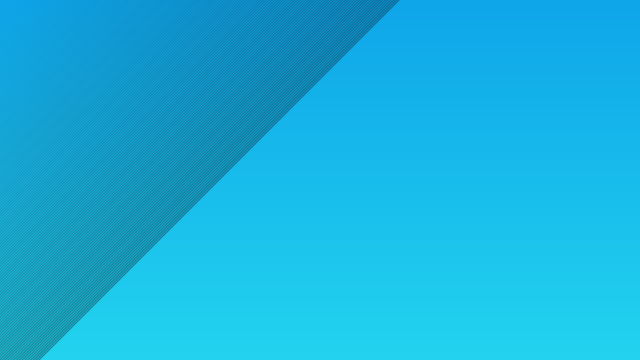
Reproduce this background procedurally as a WebGL 2 fragment shader.

```glsl
#version 300 es
precision highp float;
// Draws a vertical sky-blue gradient with a shaded upper-left triangle.
// The triangle is hatched by fine dark 45 degree stripes that grow stronger
// toward its slanted edge; the stripes are box filtered to stay smooth.

uniform vec2 u_resolution;
out vec4 fragColor;

const vec3 SKY_TOP = vec3(0.055, 0.647, 0.914);
const vec3 SKY_BOTTOM = vec3(0.133, 0.827, 0.933);
const vec3 STRIPE_COLOR = vec3(0.04, 0.05, 0.07);
const float EDGE_REACH = 1.1111;     // triangle legs, in canvas heights
const float STRIPE_PERIOD = 0.00786; // spacing along a leg
const float STRIPE_DUTY = 0.5;
const float STRIPE_OPACITY = 0.56;
const float FILTER_WIDTH = 0.0059;   // stripe softness, in canvas heights

vec3 skyGradient(float height) {
  return mix(SKY_BOTTOM, SKY_TOP, clamp(height, 0.0, 1.0));
}

// Running area under a unit-period square wave.
float pulseArea(float x, float duty) {
  return floor(x) * duty + min(fract(x), duty);
}

// Average stripe coverage over a span of the given width.
float stripeCoverage(float x, float width, float duty) {
  float low = pulseArea(x - 0.5 * width, duty);
  float high = pulseArea(x + 0.5 * width, duty);
  return (high - low) / width;
}

void main() {
  float pixel = 1.0 / u_resolution.y;
  vec2 p = gl_FragCoord.xy * pixel;

  // Distance from the upper-left corner, counted along the legs
  float reach = p.x + 1.0 - p.y;
  float toEdge = EDGE_REACH - reach;

  // Soft-edged triangle and its growing shade
  float triangle = smoothstep(-pixel, pixel, toEdge);
  float shade = clamp(reach / EDGE_REACH, 0.0, 1.0);

  // Stripes parallel to the slanted edge
  float span = max(FILTER_WIDTH, pixel) / STRIPE_PERIOD;
  float stripes = stripeCoverage(toEdge / STRIPE_PERIOD, span, STRIPE_DUTY);

  vec3 color = skyGradient(p.y);
  color = mix(color, STRIPE_COLOR, triangle * shade * stripes * STRIPE_OPACITY);
  fragColor = vec4(color, 1.0);
}
```
